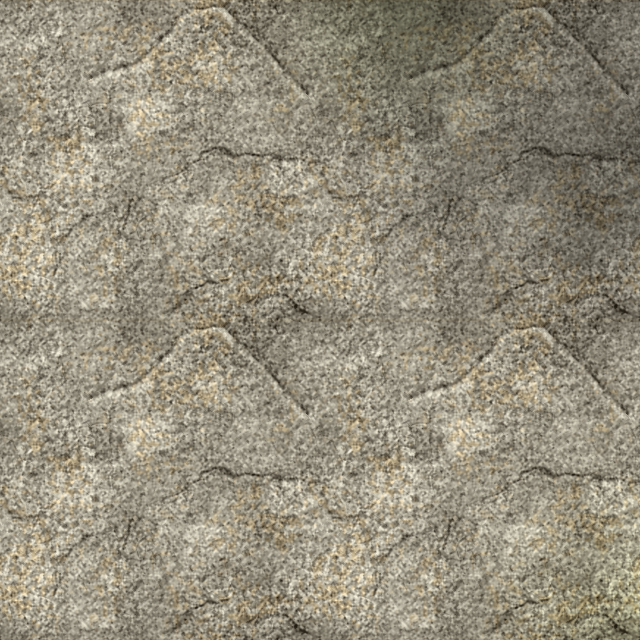
Write a Shadertoy shader that draws this texture.

```glsl
// Weathered grey-beige rock face, cracked and flaked, tiled two by two under uneven shade.
#define REPEATS 2.0
#define WARP 0.08
#define RELIEF 1.15
#define GRAIN 0.85
#define CRACK_WIDTH 0.006
#define BASE_TONE 0.60
#define DARK_STONE vec3(0.22, 0.195, 0.15)
#define PALE_STONE vec3(0.86, 0.84, 0.77)
#define OCHRE vec3(1.03, 0.97, 0.86)
#define MOSS vec3(0.98, 1.0, 0.91)

// Long ridge from left to right
const vec2 RIDGE[6] = vec2[6](vec2(0.30, 0.75), vec2(0.43, 0.80), vec2(0.59, 0.975),
    vec2(0.69, 0.985), vec2(0.79, 0.90), vec2(0.96, 0.70));
// Main cracks: start, end
const vec4 CRACKS[10] = vec4[10](
    vec4(0.00, 0.47, 0.05, 0.38), vec4(0.05, 0.38, 0.17, 0.37), vec4(0.18, 0.13, 0.19, 0.23),
    vec4(0.19, 0.23, 0.28, 0.31), vec4(0.52, 0.03, 0.60, 0.09), vec4(0.60, 0.09, 0.70, 0.14),
    vec4(0.63, 0.52, 0.99, 0.52), vec4(0.41, 0.38, 0.39, 0.28), vec4(0.88, 0.09, 0.95, 0.02),
    vec4(0.50, 0.45, 0.65, 0.50));
// Pale flakes and dark hollows: centre, radius, tone
const vec4 FLAKES[12] = vec4[12](
    vec4(0.47, 0.64, 0.075, 0.15), vec4(0.72, 0.80, 0.095, 0.10), vec4(0.26, 0.47, 0.09, 0.13),
    vec4(0.76, 0.67, 0.045, 0.12), vec4(0.64, 0.34, 0.04, 0.13), vec4(0.15, 0.20, 0.05, 0.10),
    vec4(0.28, 0.07, 0.06, 0.12), vec4(0.91, 0.47, 0.08, 0.10), vec4(0.36, 0.20, 0.06, 0.11),
    vec4(0.16, 0.56, 0.09, -0.12), vec4(0.35, 0.60, 0.06, -0.13), vec4(0.58, 0.09, 0.07, -0.10));

vec2 hash2(vec2 c) {
    vec3 q = fract(c.xyx * vec3(0.1031, 0.1030, 0.0973));
    q += dot(q, q.yzx + 33.33);
    return fract((q.xx + q.yz) * q.zy);
}
// Value noise that wraps after n cells
float noise(vec2 p, float n) {
    vec2 i = floor(p * n), f = fract(p * n);
    f = f * f * (3.0 - 2.0 * f);
    float a = hash2(mod(i, n)).x, b = hash2(mod(i + vec2(1, 0), n)).x;
    float c = hash2(mod(i + vec2(0, 1), n)).x, d = hash2(mod(i + 1.0, n)).x;
    return mix(mix(a, b, f.x), mix(c, d, f.x), f.y);
}
float layers(vec2 p, float n) {
    float sum = 0.0, amp = 0.5;
    for (int k = 0; k < 4; k++, n *= 2.0, amp *= 0.55) sum += amp * noise(p, n);
    return sum;
}
// Wrapping cellular noise: x = gap between the two nearest points, y = cell value
vec2 cells(vec2 p, float n) {
    vec2 i = floor(p * n), f = fract(p * n);
    float near = 9.0, next = 9.0, id = 0.0;
    for (int k = 0; k < 9; k++) {
        vec2 o = vec2(k % 3, k / 3) - 1.0, r = hash2(mod(i + o, n));
        float d = length(o + r - f);
        if (d < near) { next = near; near = d; id = fract(r.x * 7.3 + r.y * 5.1); }
        else next = min(next, d);
    }
    return vec2(next - near, id);
}
// Chipped plates of differing height that meet without a groove
float plates(vec2 p, float n) {
    vec2 c = cells(p, n);
    return (c.y - 0.5) * smoothstep(0.0, 0.09, c.x);
}
vec2 wrapped(vec2 d) { return fract(d + 0.5) - 0.5; }

// Signed distance to a segment, positive on its left
float segment(vec2 p, vec2 a, vec2 b) {
    vec2 h = 0.5 * (b - a), q = wrapped(p - 0.5 * (a + b));
    float d = length(q - h * clamp(dot(q, h) / dot(h, h), -1.0, 1.0));
    return h.x * q.y - h.y * q.x > 0.0 ? d : -d;
}
vec2 warped(vec2 p) {
    vec2 ragged = vec2(noise(p, 43.0), noise(p + 0.37, 43.0)) - 0.5;
    return p + WARP * (vec2(layers(p, 6.0), layers(p + 0.37, 6.0)) - 0.45 + 0.16 * ragged);
}
float flakes(vec2 p) {
    float sum = 0.0;
    for (int k = 0; k < 12; k++) {
        float d = length(wrapped(p - FLAKES[k].xy) * vec2(0.9, 1.15));
        sum += FLAKES[k].w * (1.0 - smoothstep(0.8, 1.05, d / FLAKES[k].z));
    }
    return sum;
}
float height(vec2 p) {
    vec2 w = warped(p);
    float broken = smoothstep(0.25, 0.6, noise(p, 7.0));
    float h = 0.24 * plates(w, 5.0) + broken * (0.26 * plates(w, 11.0) + 0.18 * plates(w, 23.0));
    return h + 0.9 * layers(p, 13.0) + 0.8 * flakes(w);
}
float spot(vec2 d, float size) { return exp(-dot(d, d) / size); }

void mainImage(out vec4 fragColor, in vec2 fragCoord) {
    vec2 uv = fragCoord / iResolution.xy, p = fract(uv * REPEATS);
    vec2 w = warped(p), fine = p + 0.45 * (w - p);
    // Slanted light, flakes and turned layers of grain
    float tone = BASE_TONE + RELIEF * (height(p) - height(p + vec2(-0.004, 0.005)));
    tone += flakes(w) + 0.42 * (layers(p, 5.0) - 0.45);
    float grain = 0.6 * noise(mat2(1, 1, -1, 1) * p, 109.0) + 0.4 * noise(mat2(2, 1, -1, 2) * p, 47.0);
    tone += GRAIN * (grain - 0.5) * (0.75 + 0.5 * noise(p, 8.0));
    tone -= 0.20 * smoothstep(0.68, 0.95, noise(mat2(2, -1, 1, 2) * p, 53.0));
    // Cracks of uneven depth
    float crack = 1.0;
    for (int k = 0; k < 10; k++) crack = min(crack, abs(segment(w, CRACKS[k].xy, CRACKS[k].zw)));
    float depth = 0.15 + 0.35 * noise(p, 19.0), pixel = REPEATS / iResolution.y;
    tone -= depth * (1.0 - smoothstep(0.0, CRACK_WIDTH + pixel, crack));
    // Ridge: lit lip inside, shadow outside
    float s = 1.0;
    for (int k = 0; k < 5; k++) {
        float d = segment(fine, RIDGE[k], RIDGE[k + 1]);
        if (abs(d) < abs(s)) s = d;
    }
    float lip = exp(-pow((s + 0.010) / 0.009, 2.0)), gap = exp(-pow((s - 0.005) / 0.006, 2.0));
    tone += 0.18 * lip - (0.08 + 0.32 * noise(p, 23.0)) * gap;
    tone -= 0.09 * smoothstep(-pixel, pixel, s) * exp(-abs(s) / 0.05);
    // Stone colour with speckled ochre and a faint tile seam
    vec3 color = mix(DARK_STONE, PALE_STONE, clamp(tone, -0.15, 1.1));
    float seam = 1.0 - smoothstep(0.0, 0.008, abs(wrapped(p).y));
    float stain = smoothstep(0.5, 0.8, 0.45 * noise(p, 9.0) + 0.55 * noise(p, 67.0));
    color *= mix(vec3(1.0), OCHRE, clamp(stain + 0.4 * seam, 0.0, 1.0));
    // Shade over the upper right, mossy at the top and lower right
    float top = spot(uv - vec2(0.62, 1.0), 0.025), side = spot(uv - vec2(1.0, 0.70), 0.03);
    float shade = 0.20 * smoothstep(0.42, 0.68, uv.x) * smoothstep(0.40, 0.75, uv.y);
    color *= 1.03 - shade - 0.20 * top - 0.20 * side;
    color *= mix(vec3(1.0), MOSS, min(top + spot(uv - vec2(1.0, 0.0), 0.03), 1.0));
    fragColor = vec4(color, 1.0);
}
```
